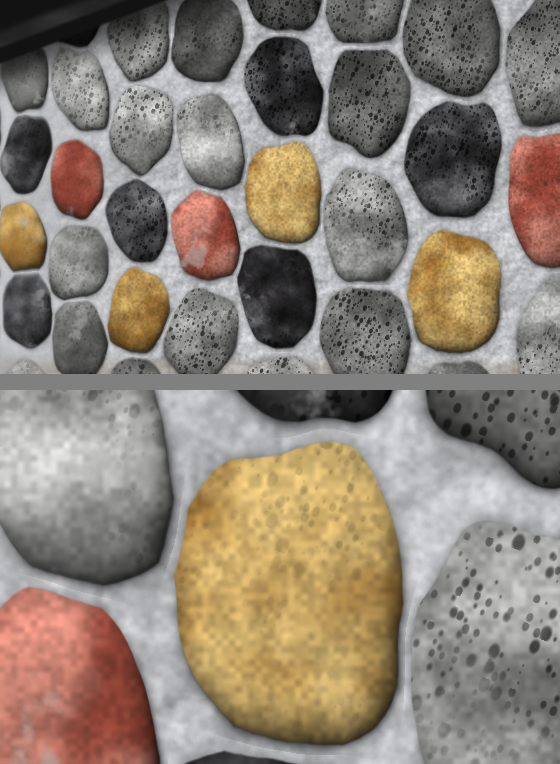
Top, the full canvas; bottom, a detail of the centre.
This texture is drawn by a WebGL 2 fragment shader. Its source:

```glsl
#version 300 es
precision highp float;
// A wall of rounded river stones set in pale mortar, seen at an angle.
// Staggered columns grow to the right; each cell holds a tilted, wobbly oval,
// shaded as a dome with mottling, pits and grain. A dark eave tops the left.
uniform vec2 u_resolution;
out vec4 fragColor;

float hash(vec2 p) {
  vec3 a = fract(p.xyx * 0.1031);
  a += dot(a, a.yzx + 33.33);
  return fract((a.x + a.y) * a.z);
}

float noise(vec2 p) {
  vec2 i = floor(p), f = fract(p);
  f = f * f * (3.0 - 2.0 * f);
  return mix(mix(hash(i), hash(i + vec2(1, 0)), f.x),
             mix(hash(i + vec2(0, 1)), hash(i + vec2(1, 1)), f.x), f.y);
}

float fbm(vec2 p) {
  float sum = 0.0, amp = 0.5;
  for (int i = 0; i < 5; i++) {
    sum += amp * noise(p);
    p = mat2(1.6, 1.2, -1.2, 1.6) * p + 7.3;
    amp *= 0.5;
  }
  return sum;
}

// Brightness of a rough surface lit from the upper left
float relief(vec2 p) {
  return fbm(p) - fbm(p + vec2(-0.25, 0.35));
}

// Scattered small holes, one candidate per cell
float pits(vec2 p) {
  vec2 cell = floor(p);
  vec2 centre = 0.3 + 0.4 * vec2(hash(cell + 3.1), hash(cell + 8.7));
  float radius = 0.42 * hash(cell + 5.3) * step(0.5, hash(cell + 1.9));
  vec2 d = fract(p) - centre;
  return smoothstep(0.12, -0.12, length(d * vec2(1.2, 0.85)) - radius) * step(0.08, radius);
}

// Perspective: column and row pitch both widen with x
vec2 pitch(float x) { return vec2(0.129 + 0.11 * x, 0.2 + 0.12 * x); }

vec3 stoneColour(float kind, float tone, float mottle, vec2 p) {
  vec3 grey = vec3(0.56, 0.56, 0.555) * (0.86 + 0.3 * tone);
  if (kind < 0.17) return mix(vec3(0.13, 0.125, 0.13), vec3(0.37, 0.37, 0.38), mottle);
  if (kind > 0.49 && kind < 0.6)
    return mix(vec3(0.55, 0.40, 0.19), vec3(0.82, 0.70, 0.44), mottle);
  if (kind > 0.8 && kind < 0.9)
    return mix(vec3(0.53, 0.25, 0.20), vec3(0.74, 0.48, 0.42), mottle);
  if (kind > 0.7) grey *= 0.72;
  return grey * (0.78 + 0.42 * mottle);
}

void main() {
  vec2 p = gl_FragCoord.xy / u_resolution.y;
  float focus = smoothstep(-0.2, 0.6, p.x);

  // Nearest two stones
  float u = log(1.0 + 0.85 * p.x) / 0.11;
  float v = (p.y - 0.06) / pitch(p.x).y;
  float near = 9.0, second = 9.0;
  vec2 local = vec2(0), id = vec2(0), size = vec2(1);
  for (int i = -1; i <= 1; i++) {
    float col = floor(u) + float(i);
    float stagger = 0.4 * mod(col, 2.0);
    for (int j = -1; j <= 1; j++) {
      vec2 cell = vec2(col, floor(v + stagger) + float(j));
      vec2 seed = cell + 20.0;
      float cu = col + 0.5 + 0.14 * (hash(seed) - 0.5);
      float cv = cell.y + 0.5 - stagger + 0.16 * (hash(seed + 31.7) - 0.5);
      float cx = (exp(0.11 * cu) - 1.0) / 0.85;
      vec2 half_ = pitch(cx) * (0.44 + 0.06 * vec2(hash(seed + 11.3), hash(seed + 17.9)));
      float tilt = 0.6 * (hash(seed + 43.1) - 0.55);
      vec2 d = p - vec2(cx, 0.06 + cv * pitch(cx).y);
      vec2 q = mat2(cos(tilt), sin(tilt), -sin(tilt), cos(tilt)) * d / half_;
      vec2 a = pow(abs(q) + 1e-4, vec2(2.3));
      float f = pow(a.x + a.y, 1.0 / 2.3) + 0.22 * (noise(q * 1.7 + seed * 5.3) - 0.5);
      if (f < near) {
        second = near; near = f;
        local = q; id = seed; size = half_;
      } else second = min(second, f);
    }
  }
  float edge = max(near - 1.0, 0.5 * (0.15 - second + near));
  edge += 0.05 * (fbm(p * 24.0) - 0.5);

  // Mortar: pale and crumbly, shaded beside and below the stones
  float under = smoothstep(0.5, -0.8, local.y - 0.4 * local.x);
  vec3 mortar = vec3(0.75, 0.755, 0.765) * (0.9 + 0.2 * fbm(p * 9.0));
  mortar *= 1.0 + focus * (0.45 * relief(p * 34.0) + 0.14 * (noise(p * 150.0) - 0.5));
  mortar *= 1.0 - (0.22 + 0.42 * under) * exp(-max(edge, 0.0) * 20.0);
  mortar = mix(mortar, vec3(0.5, 0.44, 0.36), 0.6 * smoothstep(0.06, 0.0, p.y) * fbm(p * 14.0));

  // Stone: base colour, dome light, rough relief
  float kind = fract(dot(id - 20.0, vec2(0.7549, 0.5698)));
  bool dark = kind < 0.17;
  bool tinted = (kind > 0.49 && kind < 0.6) || (kind > 0.8 && kind < 0.9);
  vec2 grainPos = p + id * 3.7;
  float mottle = smoothstep(0.25, 0.72, fbm(grainPos * 11.0));
  vec3 stone = stoneColour(kind, hash(id + 61.0), mottle, p);
  float rim = clamp(1.0 + edge, 0.0, 1.0);
  float lit = 1.04 + 0.24 * dot(local, vec2(-0.45, 0.6)) * rim;
  lit -= (0.18 + 0.42 * under) * pow(rim, 7.0);
  stone *= lit * (1.0 + (dark ? 1.3 : 0.5) * relief(grainPos * 15.0));
  stone *= 1.0 + focus * 0.24 * (noise(grainPos * 170.0) - 0.5);

  // Pits, pale scuffs and lichen
  float cluster = smoothstep(0.3, 0.6, fbm(grainPos * 6.0));
  vec2 slant = mat2(0.9, 0.35, -0.35, 0.9) * grainPos;
  float holes = max(pits(slant * 62.0), 0.8 * pits(slant * 105.0 + 4.0));
  stone *= 1.0 - holes * cluster * focus * (tinted ? 0.15 : 0.62);
  float scuff = smoothstep(0.6, 0.75, fbm(grainPos * 19.0)) * smoothstep(0.45, 0.65, fbm(grainPos * 5.0));
  stone = mix(stone, vec3(0.7, 0.7, 0.69), 0.55 * scuff);
  stone *= 1.0 - 0.35 * smoothstep(0.72, 1.0, p.y);

  float soft = mix(2.2, 1.2, focus) / (u_resolution.y * min(size.x, size.y));
  vec3 colour = mix(mortar, stone, smoothstep(soft, -soft, edge));

  // Eave: dark boards sloping up to the right, with a shadow below
  float eave = p.y - 0.83 - 0.38 * p.x;
  colour *= 1.0 - 0.6 * smoothstep(-0.11, 0.0, eave);
  float board = smoothstep(0.035, 0.05, eave) * smoothstep(0.1, 0.07, eave);
  vec3 wood = vec3(0.07, 0.07, 0.075) + 0.2 * board * fbm(p * vec2(5.0, 9.0));
  colour = mix(colour, wood, smoothstep(-0.006, 0.006, eave));

  fragColor = vec4(clamp(colour, 0.0, 1.0), 1.0);
}
```
